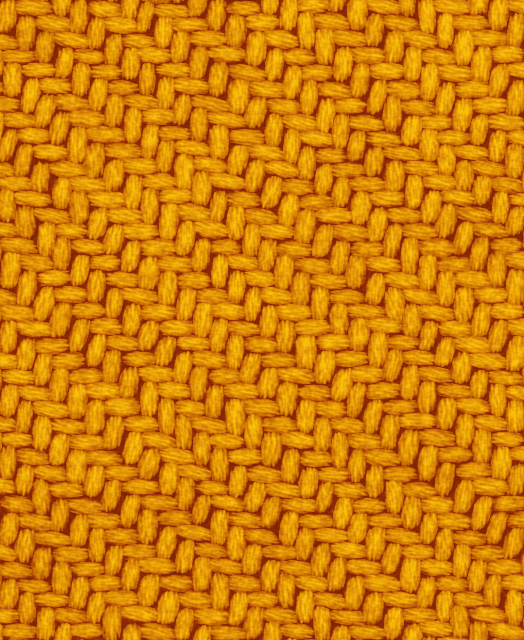
Write a WebGL 2 fragment shader that draws this texture.

```glsl
#version 300 es
precision highp float;
// Golden wool cloth in a two-by-two twill, with ragged fibrous floats and rust-dark gaps.
uniform vec2 u_resolution;
out vec4 fragColor;

const vec2 THREADS = vec2(30.0, 40.0);       // warp threads across, weft threads down
const float TWILL = 4.0;                     // threads in one twill repeat
const vec2 WEFT_HALF = vec2(1.13, 0.56);     // half length and half width, in threads
const vec2 WARP_HALF = vec2(1.12, 0.58);
const float WEFT_TAPER = 2.6;                // higher values give blunter ends
const float WARP_TAPER = 3.6;
const float WEFT_LEAN = 0.06;
const float WARP_LEAN = 0.13;
const float POSITION_JITTER = 0.16;
const float SIZE_JITTER = 0.16;
const float TONE_JITTER = 0.16;
const float WOBBLE = 0.42;                   // slow wandering of the threads
const float RAGGED = 0.30;
const float FIBRE = 0.42;
const float GRAIN = 0.22;
const float TOP_LIGHT = 0.09;
const float GAP_TONE = -0.27;
const float CROWN_TONE = 0.76;
const float OVERLAP_SHARPNESS = 13.0;
const vec3 DYE[6] = vec3[6](
  vec3(0.60, 0.18, 0.02), vec3(0.72, 0.35, 0.02), vec3(0.80, 0.46, 0.02),
  vec3(0.87, 0.56, 0.02), vec3(0.93, 0.65, 0.03), vec3(0.97, 0.75, 0.04));

vec2 hash2(vec2 p) {
  vec3 q = fract(p.xyx * vec3(0.1031, 0.1030, 0.0973));
  q += dot(q, q.yzx + 33.33);
  return fract((q.xx + q.yz) * q.zy);
}

// Gradient noise, roughly -0.7 to 0.7
float noise(vec2 p) {
  vec2 cell = floor(p), f = p - cell;
  vec2 s = f * f * f * (f * (f * 6.0 - 15.0) + 10.0);
  vec4 corner;
  for (int k = 0; k < 4; k++) {
    vec2 o = vec2(k & 1, k >> 1);
    float angle = 6.2832 * hash2(cell + o).x;
    corner[k] = dot(vec2(cos(angle), sin(angle)), f - o);
  }
  return mix(mix(corner.x, corner.y, s.x), mix(corner.z, corner.w, s.x), s.y);
}

// Height (x) and tone (y) of the nearest float on one thread.
// Here p.x runs along the thread and p.y across it.
vec2 threadFloat(vec2 p, float thread, bool isWarp) {
  float start = (isWarp ? 3.0 : 1.0) - thread;
  float middle = start + TWILL * round((p.x - start) / TWILL);
  vec2 id = vec2(middle, thread) + (isWarp ? 217.0 : 71.0);
  vec2 rnd = hash2(id), rnd2 = hash2(id + 131.0);

  vec2 q = p - vec2(middle, thread + 0.5) - (rnd - 0.5) * POSITION_JITTER;
  float lean = (isWarp ? -WARP_LEAN : WEFT_LEAN) + (rnd2.x - 0.5) * 0.16;
  q.y += lean * q.x;

  // Twisted fibres run along the float and fray its outline
  float fibre = noise(vec2(q.x * 1.7, q.y * 6.5 + q.x * 0.7) + id * 7.3);
  vec2 halfSize = (isWarp ? WARP_HALF : WEFT_HALF) * (1.0 + (rnd2 - 0.5) * SIZE_JITTER);
  vec2 edge = abs(q) / halfSize;
  float taper = isWarp ? WARP_TAPER : WEFT_TAPER;
  float height = 1.0 - pow(edge.x, taper) - edge.y * edge.y + RAGGED * fibre * edge.x;

  // Rounded shading, lit from the top of the cloth
  float upward = isWarp ? q.x / halfSize.x : q.y / halfSize.y;
  float tone = mix(GAP_TONE, CROWN_TONE, sqrt(clamp(height, 0.0, 1.0)));
  tone += FIBRE * fibre + TOP_LIGHT * upward + (rnd.y - 0.5) * TONE_JITTER;
  return vec2(height, tone + (isWarp ? 0.04 : 0.0));
}

vec3 dyeRamp(float tone) {
  vec3 colour = DYE[0] * (1.0 + 0.5 * clamp(tone, -0.4, 0.0));
  for (int k = 1; k < 6; k++)
    colour = mix(colour, DYE[k], clamp(tone * 5.0 - float(k - 1), 0.0, 1.0));
  return colour;
}

void main() {
  vec2 uv = gl_FragCoord.xy / u_resolution;
  vec2 p = uv * THREADS;
  p += WOBBLE * vec2(noise(p * 0.16 + 9.0), noise(p * 0.14 + 53.0));

  // Blend the topmost floats of the neighbouring threads
  vec2 base = floor(p);
  float total = 0.0, tone = 0.0;
  for (int k = -1; k <= 1; k++) {
    vec2 weft = threadFloat(p, base.y + float(k), false);
    vec2 warp = threadFloat(p.yx, base.x + float(k), true);
    vec2 weight = exp(OVERLAP_SHARPNESS * clamp(vec2(weft.x, warp.x), -2.0, 1.3));
    tone += dot(weight, vec2(weft.y, warp.y));
    total += weight.x + weight.y;
  }
  tone /= total;

  // Fine nap and slow unevenness of the dye
  tone += GRAIN * noise(p * vec2(5.0, 5.5) + 31.0);
  tone += 0.10 * noise(uv * 4.0 + 5.0) + 0.05 * (uv.y - 0.5);
  fragColor = vec4(dyeRamp(tone), 1.0);
}
```
